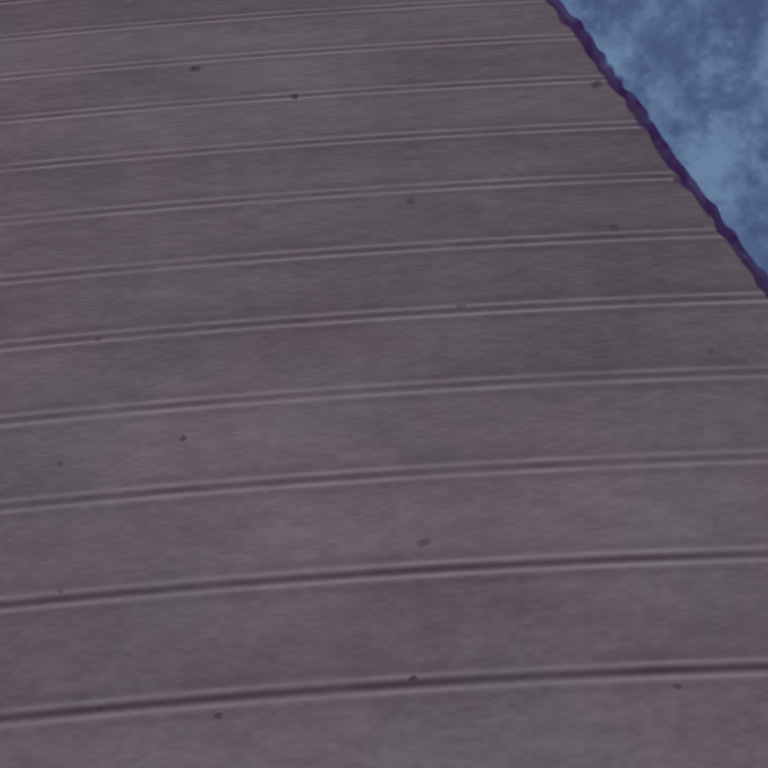
Reproduce this texture procedurally as a WebGL 2 fragment shader.

```glsl
#version 300 es
precision highp float;
// Worn grey-mauve planks receding in perspective, cut by a dark ragged edge with blue beyond.
uniform vec2 u_resolution;
out vec4 fragColor;

// Plank layout: seam n lies at FIRST_SEAM + DEPTH * n / (n + FALLOFF) on the left side
const float FIRST_SEAM = 0.064;
const float DEPTH = 1.983;
const float FALLOFF = 12.365;
const float SEAM_RISE = 0.069;
const float SEAM_BEND = 0.55;

// Seam profile, in plank heights
const float RIDGE_OFFSET = 0.062;
const float RIDGE_WIDTH = 0.019;
const float GROOVE_WIDTH = 0.025;

// Diagonal edge
const vec2 EDGE_TOP = vec2(0.722, 1.0);
const vec2 EDGE_NORMAL = vec2(0.803, 0.596);
const float EDGE_HALF_WIDTH = 0.0075;

// Dark specks
const float SPECK_GRID = 6.0;
const float SPECK_CHANCE = 0.32;
const float SPECK_RADIUS = 0.008;

const vec3 PLANK = vec3(0.372, 0.342, 0.372);
const vec3 RIDGE = vec3(0.52, 0.48, 0.52);
const vec3 GROOVE = vec3(0.20, 0.165, 0.21);
const vec3 SPECK = vec3(0.23, 0.19, 0.25);
const vec3 EDGE_DARK = vec3(0.18, 0.11, 0.26);
const vec3 BLUE_DEEP = vec3(0.27, 0.33, 0.48);
const vec3 BLUE_PALE = vec3(0.41, 0.51, 0.63);

float hash(vec2 p) {
    return fract(sin(dot(p, vec2(127.1, 311.7))) * 43758.5453);
}

float noise(vec2 p) {
    vec2 i = floor(p), f = fract(p);
    f = f * f * (3.0 - 2.0 * f);
    return mix(mix(hash(i), hash(i + vec2(1, 0)), f.x),
               mix(hash(i + vec2(0, 1)), hash(i + vec2(1, 1)), f.x), f.y);
}

float fbm(vec2 p) {
    float sum = 0.0, amp = 0.5;
    for (int i = 0; i < 4; i++) {
        sum += amp * noise(p);
        p = p * 2.03 + 17.3;
        amp *= 0.5;
    }
    return sum / 0.9375;
}

float bell(float d, float width) {
    return exp(-d * d / (width * width));
}

// Height along the plank run: whole numbers fall on the seams
float plankCoord(vec2 p) {
    float rise = SEAM_RISE * p.x * (1.0 + SEAM_BEND * (1.0 - p.x));
    float y = p.y - rise * mix(1.0, 0.9, p.y) - FIRST_SEAM;
    return FALLOFF * y / (DEPTH - y);
}

float specks(vec2 p) {
    vec2 cell = floor(p * SPECK_GRID);
    vec2 jitter = 0.2 + 0.6 * vec2(hash(cell + 3.1), hash(cell + 8.7));
    vec2 d = p - (cell + jitter) / SPECK_GRID;
    float size = SPECK_RADIUS * mix(0.5, 1.0, hash(cell + 5.3));
    float r = length(d * vec2(0.8, 1.2)) + 0.006 * (noise(p * 150.0) - 0.5);
    float strength = mix(0.35, 0.9, hash(cell + 2.9));
    return step(hash(cell), SPECK_CHANCE) * strength * (1.0 - smoothstep(0.3 * size, 1.2 * size, r));
}

vec3 planks(vec2 p) {
    float n = plankCoord(p);
    float seam = n - floor(n + 0.5);
    float blur = 0.6 * fwidth(n);

    // Board tone, broad stains and fine streaks along the boards
    float tone = 0.025 * (hash(vec2(floor(n), 4.0)) - 0.5);
    tone += 0.07 * (fbm(vec2(p.x * 5.0, n * 1.3)) - 0.5);
    tone += 0.045 * (fbm(vec2(p.x * 28.0, n * 9.0)) - 0.5);
    tone += 0.03 * (noise(vec2(p.x * 90.0, n * 30.0)) - 0.5);
    tone -= 0.025 * smoothstep(0.2, 0.9, p.x * p.y);
    vec3 color = PLANK + tone;
    color += vec3(0.02, -0.002, 0.0) * smoothstep(0.5, 0.8, fbm(p * 3.0 + 6.0));

    // Groove between two pale ridges, with a faint shadow on both sides
    float wear = mix(0.55, 1.0, noise(vec2(p.x * 14.0, floor(n + 0.5) * 7.0)));
    float fade = mix(1.0, 0.65, p.y);
    float groove = bell(seam, GROOVE_WIDTH + blur);
    float upper = bell(seam - RIDGE_OFFSET, RIDGE_WIDTH + blur);
    float lower = bell(seam + RIDGE_OFFSET, RIDGE_WIDTH + blur);
    float shadow = bell(abs(seam) - 2.1 * RIDGE_OFFSET, 0.04 + blur);
    color = mix(color, GROOVE, 0.14 * shadow * wear);
    color = mix(color, RIDGE, (0.6 * upper + 0.75 * lower) * wear * fade);
    color = mix(color, GROOVE, groove * wear * mix(0.85, 0.3, smoothstep(0.05, 0.5, p.y)));
    return mix(color, SPECK, specks(p));
}

vec3 blueGround(vec2 p) {
    float mottle = 0.6 * fbm(p * 14.0) + 0.4 * fbm(p * 60.0);
    return mix(BLUE_DEEP, BLUE_PALE, smoothstep(0.25, 0.75, mottle));
}

void main() {
    vec2 p = gl_FragCoord.xy / u_resolution;
    float soft = 0.002 + 0.5 / u_resolution.y;
    float edge = dot(p - EDGE_TOP, EDGE_NORMAL) + 0.008 * (noise(p * 70.0) - 0.5);
    vec3 color = mix(planks(p), blueGround(p), smoothstep(-soft, soft, edge));
    float band = 1.0 - smoothstep(-soft, soft, abs(edge) - EDGE_HALF_WIDTH);
    color = mix(color, EDGE_DARK, band * mix(0.65, 1.0, noise(p * 90.0 + 4.0)));
    fragColor = vec4(color, 1.0);
}
```
